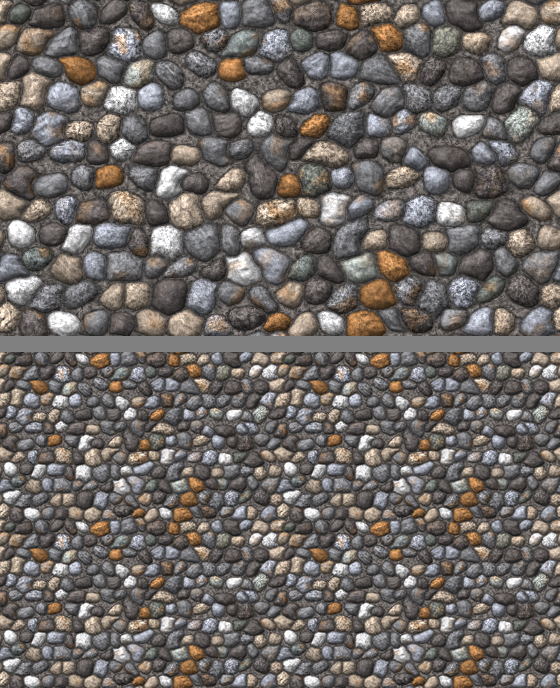
Top, the tile; bottom, the same tile 2 across and 2 down.
Give the GLSL for this texture, as a Shadertoy shader.

```glsl
// Rounded river pebbles of mixed greys, tans and rust, set in dark sandy mortar; tiles both ways.

const vec2  GRID      = vec2(19.0, 12.0); // pebbles per canvas; the row count must be even
const float JITTER    = 0.46;             // scatter of pebble centres, in cells
const float SIZE_MIN  = 0.47;
const float SIZE_MAX  = 0.78;
const float STRETCH   = 1.34;             // strongest elongation
const float GAP       = 0.035;            // mortar joint between neighbours
const float ROUNDING  = 9.0;              // lower gives rounder corners
const float RELIEF    = 0.31;
const float EDGE_SOFT = 0.045;
const float AMBIENT   = 0.52;
const float DIFFUSE   = 0.86;
const vec3  LIGHT_DIR = vec3(-0.28, 0.62, 0.73);

const vec3 CHARCOAL  = vec3(0.325, 0.305, 0.30);
const vec3 SLATE     = vec3(0.41, 0.41, 0.42);
const vec3 BLUE_GREY = vec3(0.51, 0.52, 0.555);
const vec3 TAN       = vec3(0.57, 0.515, 0.46);
const vec3 PALE      = vec3(0.74, 0.735, 0.74);
const vec3 RUST      = vec3(0.54, 0.385, 0.24);
const vec3 MOSS      = vec3(0.37, 0.40, 0.37);
const vec3 MORTAR    = vec3(0.405, 0.385, 0.375);
const vec3 SKY       = vec3(0.85, 0.91, 1.0);

struct Pebble {
    float edge;  // above 0 inside, 1 near the centre
    vec2 local;  // position along the pebble's own axes
    vec2 id;
};

vec3 hash3(vec2 p) {
    vec3 q = fract(p.xyx * vec3(0.1031, 0.1030, 0.0973));
    q += dot(q, q.yxz + 33.33);
    return fract((q.xxy + q.yzz) * q.zyx);
}

// Value noise that repeats after "period" lattice steps
float noise(vec2 p, vec2 period) {
    vec2 i = floor(p), f = fract(p);
    f = f * f * (3.0 - 2.0 * f);
    float a = hash3(mod(i, period)).x;
    float b = hash3(mod(i + vec2(1, 0), period)).x;
    float c = hash3(mod(i + vec2(0, 1), period)).x;
    float d = hash3(mod(i + vec2(1, 1), period)).x;
    return mix(mix(a, b, f.x), mix(c, d, f.x), f.y);
}

// Noise in pebble space, which needs no wrapping
float grain(vec2 p) { return noise(p, vec2(4096.0)); }

float smoothMin(float a, float b, float k) {
    float h = max(k - abs(a - b), 0.0) / k;
    return min(a, b) - 0.25 * h * h * k;
}

// Nearest pebble, trimmed by a rounded border against its neighbours
Pebble findPebble(vec2 p) {
    Pebble hit = Pebble(0.0, vec2(0), vec2(0));
    float nearest = 8.0, others = 0.0;
    vec2 cell = floor(p);
    for (int y = -2; y <= 2; y++)
    for (int x = -2; x <= 2; x++) {
        vec2 site = cell + vec2(x, y);
        vec2 id = mod(site, GRID);
        vec3 place = hash3(id + 3.0), form = hash3(id + 71.0);
        vec2 centre = site + 0.5 + (place.xy - 0.5) * JITTER;
        centre.x += 0.5 * mod(id.y, 2.0) - 0.25;
        float angle = (place.z + form.z - 1.0) * 1.7;
        float c = cos(angle), s = sin(angle);
        vec2 local = mat2(c, -s, s, c) * (p - centre);
        float stretch = mix(1.0, STRETCH, form.y);
        vec2 q = local / (mix(SIZE_MIN, SIZE_MAX, form.x * form.x) * vec2(stretch, 1.0 / stretch));
        q.y *= 1.0 + 0.4 * (place.x - 0.5) * clamp(q.x, -1.0, 1.0);
        float power = mix(2.0, 2.6, form.z);
        vec2 m = pow(abs(q) + 1e-4, vec2(power));
        float d = pow(m.x + m.y, 1.0 / power);
        others += exp(-ROUNDING * max(d, nearest));
        if (d < nearest) {
            nearest = d;
            hit.local = local;
            hit.id = id;
        }
    }
    float border = (-log(others) / ROUNDING - nearest) * 0.5 - GAP;
    hit.edge = smoothMin(1.0 - nearest, border, 0.2);
    return hit;
}

float height(Pebble s) {
    float e = clamp(s.edge, 0.0, 1.0);
    float bumps = grain(s.local * 6.0 + s.id * 17.0) * 0.16 * smoothstep(0.0, 0.3, e);
    return RELIEF * (1.0 - pow(1.0 - e, 3.0) + bumps);
}

vec3 pebbleColour(Pebble s) {
    vec3 kind = hash3(s.id + 137.0), finish = hash3(s.id + 211.0);
    vec3 base = kind.x < 0.20 ? CHARCOAL : kind.x < 0.48 ? SLATE : kind.x < 0.65 ? BLUE_GREY
              : kind.x < 0.81 ? TAN : kind.x < 0.92 ? PALE : RUST;
    base = mix(base, MOSS, 0.6 * step(0.94, finish.z));
    vec2 q = s.local + s.id * 13.0;
    // stains, layered bands and mineral speckle
    float stain = smoothstep(0.45, 0.9, grain(q * 2.6 + 40.0));
    base = mix(base, RUST, stain * 0.55 * smoothstep(0.4, 1.0, kind.y));
    float bands = grain(q * vec2(2.0, 13.0)) - 0.5;
    float blotch = grain(q * 5.0) - 0.5;
    float speckle = grain(q * 14.0) + 0.9 * grain(q * 25.0) - 0.95;
    float tone = bands * 0.45 * finish.x + blotch * 0.22 + speckle * mix(0.25, 0.7, finish.y * finish.y);
    return base * (1.0 + tone) * mix(0.93, 1.09, kind.z);
}

void mainImage(out vec4 fragColor, in vec2 fragCoord) {
    vec2 p = fragCoord / iResolution.xy * GRID;
    // uneven outlines
    p += 0.14 * (vec2(noise(p * 2.0, GRID * 2.0), noise(p * 2.0 + 7.0, GRID * 2.0)) - 0.5);
    p += 0.04 * (vec2(noise(p * 6.0, GRID * 6.0), noise(p * 6.0 + 9.0, GRID * 6.0)) - 0.5);

    Pebble s = findPebble(p);
    float h = height(s), eps = 0.03;
    vec2 slope = vec2(height(findPebble(p + vec2(eps, 0))), height(findPebble(p + vec2(0, eps)))) - h;
    vec3 normal = normalize(vec3(-slope / eps, 1.0));
    vec3 light = normalize(LIGHT_DIR);

    // pebble under soft sky light, darkened at its foot
    float diffuse = max(dot(normal, light), 0.0);
    float sheen = pow(max(dot(normal, normalize(light + vec3(0, 0, 1))), 0.0), 14.0);
    float foot = mix(0.62, 1.0, smoothstep(0.0, 0.15, s.edge));
    vec3 stone = pebbleColour(s) * (AMBIENT + DIFFUSE * diffuse) * foot + SKY * sheen * 0.06;

    // gritty mortar, shaded in the narrow joints
    float grit = noise(p * 10.0, GRID * 10.0) + noise(p * 22.0, GRID * 22.0) - 1.0;
    vec3 mortar = MORTAR * (1.0 + 0.6 * grit) * mix(0.66, 1.05, smoothstep(0.0, 0.2, -s.edge));

    vec3 colour = mix(mortar, stone, smoothstep(-EDGE_SOFT, EDGE_SOFT, s.edge));
    fragColor = vec4(clamp(colour, 0.0, 1.0), 1.0);
}
```
